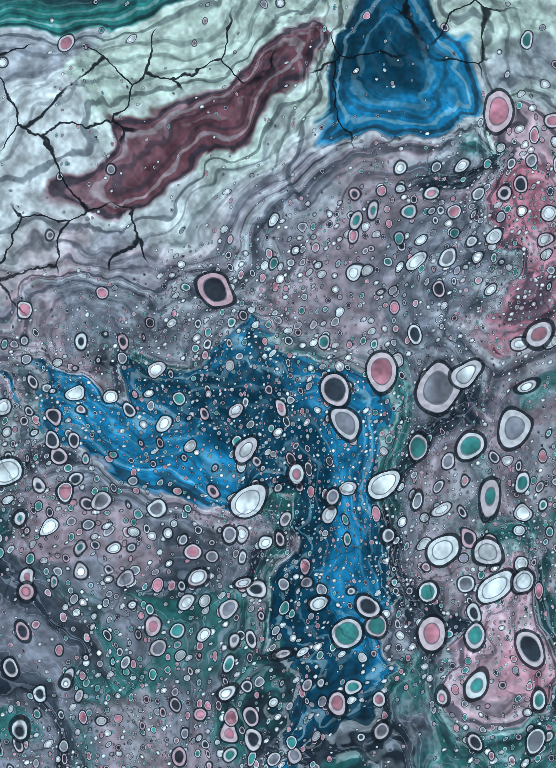
This texture is drawn by a WebGL 2 fragment shader. Its source:

```glsl
#version 300 es
precision highp float;
// Poured acrylic: pigments flow over one another along warped noise, with
// rippled seams where they meet. Ringed cells of four sizes rise through the
// darker paint, and fine cracks split the pale skin.
uniform vec2 u_resolution;
out vec4 fragColor;

const vec3 PALE  = vec3(.72, .81, .86);
const vec3 DARK  = vec3(.13, .18, .23);
const vec3 GREY  = vec3(.42, .47, .54);
const vec3 BLUE  = vec3(.09, .41, .59);
const vec3 MAUVE = vec3(.62, .58, .65);
const vec3 ROSE  = vec3(.67, .47, .56);
const vec3 TEAL  = vec3(.17, .48, .49);
const float WARP = .30;          // broad bending of the paint
const float CURL = .10;          // tight curls on top of it
const float RIPPLE = 260.;       // stripes along a seam
const float CELL_SCALE = 15.;    // largest cells per canvas height
const float CELL_STEP = 2.1;     // size ratio between cell layers
const float CRACK_SCALE = 11.;
const float CRACK_WIDTH = .0035;

float hash(vec2 p) {
  vec3 a = fract(p.xyx * .1031);
  a += dot(a, a.yzx + 33.33);
  return fract((a.x + a.y) * a.z);
}
vec2 hash2(vec2 p) { return vec2(hash(p), hash(p + 71.7)); }

float noise(vec2 p) {
  vec2 i = floor(p), f = fract(p);
  f = f * f * (3. - 2. * f);
  return mix(mix(hash(i), hash(i + vec2(1, 0)), f.x),
             mix(hash(i + vec2(0, 1)), hash(i + 1.), f.x), f.y);
}
mat2 turn(float a) { float c = cos(a), s = sin(a); return mat2(c, -s, s, c); }

float fbm(vec2 p) {
  float sum = 0., amp = .516;
  for (int i = 0; i < 5; i++) {
    sum += amp * noise(p);
    p = turn(.6) * p * 2.03 + 19.3;
    amp *= .5;
  }
  return sum;
}
vec2 fbm2(vec2 p) { return vec2(fbm(p), fbm(p + 47.)) - .5; }

// Signed height above the diagonal edge of the pale pool.
float poolEdge(vec2 p) { return (p.y - .53 - .43 * p.x) * .9; }

// Tilted ellipse, positive inside.
float blob(vec2 p, vec2 centre, vec2 radii, float angle) {
  return (1. - length(turn(angle) * (p - centre) / radii)) * min(radii.x, radii.y);
}

// Lays paint over what is there and draws dark and light stripes at the seam.
vec3 pour(vec3 under, vec3 paint, float m) {
  vec3 c = mix(under, paint, smoothstep(-.004, .004, m));
  float wave = sin(m * RIPPLE), fade = exp(-abs(m) * 20.);
  c = mix(c, DARK, smoothstep(.5, .95, wave) * fade * .7);
  return mix(c, PALE, smoothstep(.5, .95, -wave) * fade * .6);
}

// One layer of ringed, wobbly cells.
vec3 addCells(vec3 col, vec2 p, float scale, float seed) {
  vec2 g = p * scale, home = floor(g);
  float aa = .6 * scale / u_resolution.y;
  float mottle = noise(g * 3.1 + seed), wobble = (noise(g * 2.3 + 9.) - .5) * .22;
  for (int y = -1; y <= 1; y++)
  for (int x = -1; x <= 1; x++) {
    vec2 id = home + vec2(x, y), k = id + seed * 37.;
    vec2 centre = id + .2 + .6 * hash2(k);
    float clump = smoothstep(.3, .7, noise(centre / scale * 6. + seed * 5.));
    float zone = mix(1., .1, smoothstep(-.03, .07, poolEdge(centre / scale)));
    if (hash(k + 5.5) > (.1 + .75 * clump) * zone) continue;
    float kind = hash(k + 13.1), size = hash(k + 21.3);
    vec2 d = turn(1.2 + 1.6 * (kind - .5)) * (g - centre);
    d.y *= 1. + .7 * hash(k + 31.9);
    float r = mix(.15, .4, size * size);
    float e = length(d) + wobble - r;
    vec3 heart = kind < .3 ? PALE * 1.1 : kind < .5 ? GREY : kind < .66 ? TEAL
               : kind < .82 ? ROSE : DARK;
    heart *= .7 + .6 * mottle;
    vec3 ring = mix(PALE * 1.08, kind > .66 ? ROSE : MAUVE, .6 * hash(k + 43.));
    col = mix(col, DARK * .7, .75 * smoothstep(aa, -aa, e - .07));
    col = mix(col, ring, smoothstep(aa, -aa, e));
    col = mix(col, DARK, .5 * smoothstep(aa, -aa, abs(e + r * .38) - .02));
    col = mix(col, heart, .9 * smoothstep(aa, -aa, e + r * .4));
  }
  return col;
}

// Gap between the two nearest scattered points: zero on angular crack lines.
float crackGap(vec2 p) {
  vec2 g = p * CRACK_SCALE, home = floor(g), near = vec2(9.);
  for (int y = -1; y <= 1; y++)
  for (int x = -1; x <= 1; x++) {
    vec2 id = home + vec2(x, y);
    float d = length(id + hash2(id + 83.) - g);
    near = d < near.x ? vec2(d, near.x) : vec2(near.x, min(near.y, d));
  }
  return (near.y - near.x) / CRACK_SCALE;
}

void main() {
  vec2 p = gl_FragCoord.xy / u_resolution.y;
  vec2 q = p + WARP * fbm2(p * 3.5);
  vec2 r = q + CURL * fbm2(q * 11.);

  // Streaks: steep below, rising to the right above.
  float lean = mix(-1.15, .6, smoothstep(.25, .75, p.y));
  float streak = fbm(turn(lean) * (r - vec2(.36, .5)) * vec2(4., 13.));
  float patches = fbm(r * 6. + 31.), fine = fbm(p * 48. + r * 20.);
  float fray = (fbm(r * 10. + 7.) - .5) * .14;

  // Dark ground, streaked with grey, teal and mauve.
  float mist = .16 * exp(-18. * dot(p - vec2(.36, .6), p - vec2(.36, .6)));
  vec3 col = mix(DARK, GREY, smoothstep(.42, .66, streak + mist));
  col = mix(col, TEAL * .85, .8 * smoothstep(.54, .64, patches));
  col = mix(col, MAUVE, .7 * smoothstep(.56, .66, fbm(r * 8. + 63.)));
  col = mix(col, GREY * 1.2, .55 * smoothstep(.75, 1., sin(streak * 95.)));

  // Blue pools, then the pale skin with its lilac border.
  vec3 blue = mix(BLUE * .6, BLUE * 1.15, smoothstep(.34, .58, streak));
  float pools = max(blob(q, vec2(.25, .43), vec2(.22, .08), .1),
                    blob(q, vec2(.44, .28), vec2(.09, .25), .15));
  col = pour(col, blue, pools + fray);
  float pool = poolEdge(q) + fray * .7;
  vec3 skin = mix(MAUVE, PALE, smoothstep(-.02, .09, pool + (patches - .5) * .3));
  skin = mix(skin, vec3(.66, .79, .78), smoothstep(.5, .62, patches));
  skin = mix(skin, GREY * 1.1, .7 * smoothstep(.57, .68, streak));
  col = pour(col, skin, pool);

  // Later pours across the skin and down the right side.
  vec3 plum = mix(ROSE * .55, MAUVE, smoothstep(.4, .6, streak));
  vec3 pink = mix(ROSE, MAUVE * 1.1, smoothstep(.4, .6, patches));
  vec3 moss = mix(DARK, TEAL, smoothstep(.4, .55, streak));
  col = pour(col, plum, blob(q, vec2(.26, .83), vec2(.19, .04), .65) + fray * .5);
  col = pour(col, blue, blob(q, vec2(.49, .88), vec2(.18, .075), 1.1) + fray * .5);
  col = pour(col, moss, blob(q, vec2(.04, 1.), vec2(.14, .09), .2) + fray * .4);
  col = pour(col, pink, blob(q, vec2(.68, .67), vec2(.07, .14), .3) + fray * .6);
  col = pour(col, pink, blob(q, vec2(.66, .15), vec2(.05, .15), -.25) + fray * .5);

  // Grainy pigment, then cells from the smallest to the largest.
  col *= .62 + .76 * fine;
  for (int i = 3; i >= 0; i--)
    col = addCells(col, p + (r - p) * .12, CELL_SCALE * pow(CELL_STEP, float(i)), float(i) + 1.);

  // Broken cracks, mostly in the pale skin.
  float broken = smoothstep(.48, .6, noise(p * 13. + 3.));
  float crack = smoothstep(CRACK_WIDTH, CRACK_WIDTH * .3, crackGap(p + .04 * fbm2(p * 22.)));
  col = mix(col, DARK * .5, crack * broken * mix(.25, .85, smoothstep(-.05, .05, pool)));

  col *= .9 + .2 * noise(p * 210.);
  fragColor = vec4(clamp(col, 0., 1.), 1.);
}
```
